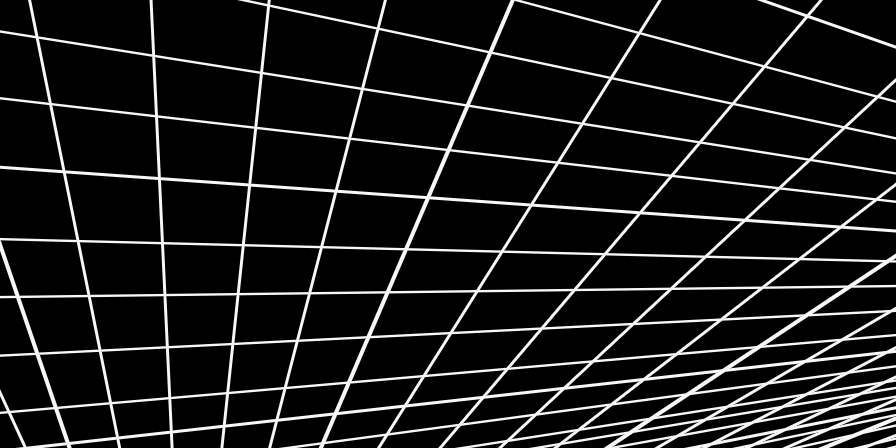
This background is drawn by a WebGL 1 fragment shader. Its source:

```glsl
precision highp float;
uniform vec2 u_resolution;

// Lengths are in canvas heights
#define ASPECT 2.0
#define RAY_COUNT 18
#define RUNG_COUNT 20
#define RAY_WIDTH 0.0066
#define RUNG_WIDTH 0.0053
#define BOLD_EXTRA 0.0024
#define BOLD_EVERY 5.0
#define LINE_COLOR vec3(0.97)
#define BACK_COLOR vec3(0.0)

// Distance from p to the endless line through a and b
float lineDistance(vec2 p, vec2 a, vec2 b) {
  vec2 along = normalize(b - a);
  vec2 offset = p - a;
  return abs(along.x * offset.y - along.y * offset.x);
}

// Smooth-edged stroke, one pixel of falloff
float stroke(float dist, float width) {
  return clamp((0.5 * width - dist) * u_resolution.y + 0.5, 0.0, 1.0);
}

// 1 on every BOLD_EVERY-th line, counted from the phase
float isBold(float index, float phase) {
  return 1.0 - step(0.5, mod(index - phase, BOLD_EVERY));
}

// Where a steep ray meets the bottom edge: even steps with layered sway
float rayFoot(float k) {
  float sway = 0.0521 * cos(0.3307 * k - 3.803) + 0.013 * cos(0.5712 * k - 0.571);
  float ripple = 0.0104 * exp(-0.008 * k * k) * cos(1.1636 * k - 4.189);
  return 0.0924 + 0.1094 * k + sway + ripple;
}

// Where the same ray meets the top edge: the fan opens to the right
float rayHead(float foot) {
  float u = foot - 0.2656;
  return 0.0625 + u * (2.2865 + 0.2557 * u);
}

// Height of a flat rung on the right edge: steps shrink toward the bottom
float rungRight(float j) {
  float sway = 0.013 * cos(0.5712 * j + 0.571) + 0.0034 * cos(2.0944 * j);
  return 1.0146 * exp(-0.1015 * j) - 0.1406 - sway + 0.035 * exp(-4.0 * j);
}

// Height of the same rung on the left edge
float rungLeft(float right) {
  return 0.4609 + 2.36 * (right - 0.4141);
}

void main() {
  vec2 p = gl_FragCoord.xy / u_resolution.y;
  float ink = 0.0;

  // Steep rays
  for (int i = 0; i < RAY_COUNT; i++) {
    float k = float(i);
    float foot = rayFoot(k);
    float dist = lineDistance(p, vec2(foot, 0.0), vec2(rayHead(foot), 1.0));
    float width = RAY_WIDTH + BOLD_EXTRA * isBold(k, 1.0);
    ink = max(ink, stroke(dist, width));
  }

  // Flat rungs
  for (int i = 0; i < RUNG_COUNT; i++) {
    float j = float(i);
    float right = rungRight(j);
    float dist = lineDistance(p, vec2(0.0, rungLeft(right)), vec2(ASPECT, right));
    float width = RUNG_WIDTH + 0.6 * BOLD_EXTRA * isBold(j, 0.0);
    ink = max(ink, stroke(dist, width));
  }

  gl_FragColor = vec4(mix(BACK_COLOR, LINE_COLOR, ink), 1.0);
}
```
